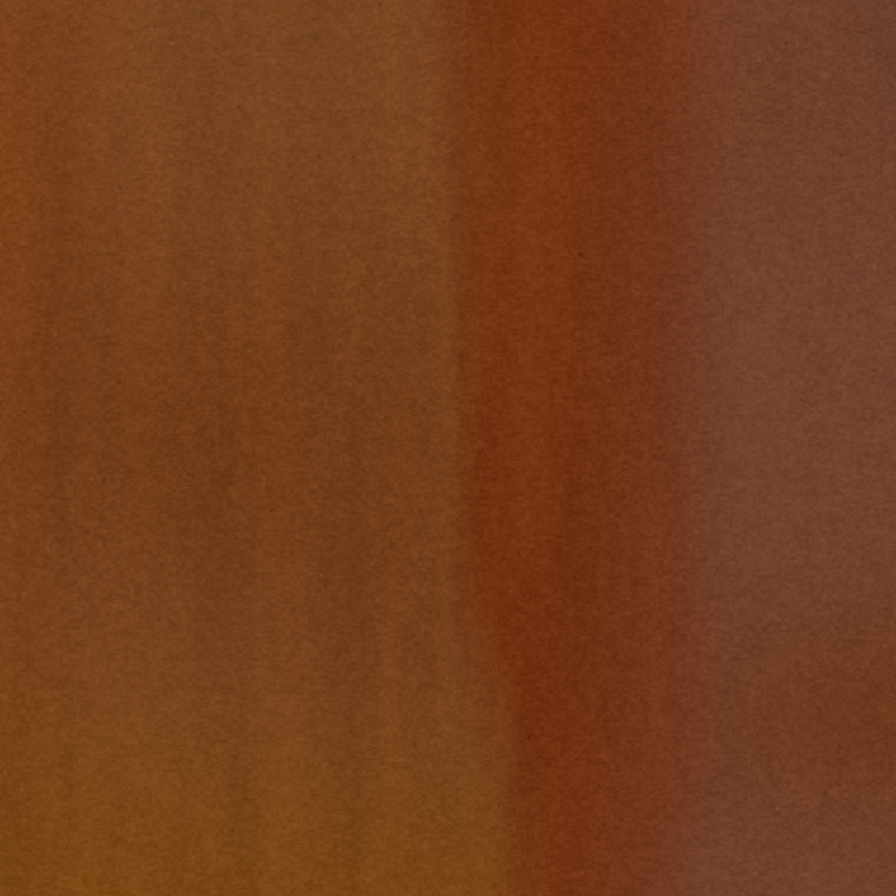
Give the GLSL for this texture, as a WebGL 1 fragment shader.

```glsl
precision highp float;
// Soft vertical bands of ochre, rust and mauve brown with faint streaks and fine grain.
uniform vec2 u_resolution;

const vec3 WALNUT = vec3(0.468, 0.272, 0.130);
const vec3 UMBER  = vec3(0.435, 0.228, 0.085);
const vec3 OCHRE  = vec3(0.492, 0.277, 0.068);
const vec3 AMBER  = vec3(0.480, 0.238, 0.085);
const vec3 RUST   = vec3(0.443, 0.188, 0.060);
const vec3 WINE   = vec3(0.440, 0.212, 0.118);
const vec3 MAUVE  = vec3(0.447, 0.261, 0.182);
const vec3 SIENNA = vec3(0.430, 0.215, 0.105);

float hash(vec2 cell) {
  vec3 p = fract(vec3(cell.xyx) * 0.1031);
  p += dot(p, p.yzx + 33.33);
  return fract((p.x + p.y) * p.z);
}

// Smooth value noise, centred on zero.
float noise(vec2 p) {
  vec2 cell = floor(p);
  vec2 f = fract(p);
  f = f * f * (3.0 - 2.0 * f);
  float low = mix(hash(cell), hash(cell + vec2(1.0, 0.0)), f.x);
  float high = mix(hash(cell + vec2(0.0, 1.0)), hash(cell + 1.0), f.x);
  return mix(low, high, f.y) - 0.5;
}

// Soft elliptical patch: one at the centre, fading outwards.
float patchMask(vec2 uv, vec2 centre, vec2 radius) {
  vec2 d = (uv - centre) / radius;
  return exp(-dot(d, d));
}

// Long vertical fibres at four widths.
float streaks(vec2 uv) {
  float sum = 0.0;
  float width = 13.0;
  float weight = 0.5;
  for (int i = 0; i < 4; i++) {
    sum += weight * noise(vec2(uv.x * width, uv.y * width * 0.11) + float(i) * 17.3);
    width *= 1.9;
    weight *= 0.82;
  }
  return sum;
}

// Fine grain, a little wider than tall.
float grain(vec2 uv) {
  return 0.65 * noise(uv * vec2(190.0, 250.0))
       + 0.75 * noise(uv * vec2(340.0, 420.0) + 41.7)
       + 0.30 * noise(uv * vec2(80.0, 120.0) + 83.1);
}

// Rare light (positive) and dark (negative) dots scattered in cells.
float specks(vec2 uv, float cells, float rarity) {
  vec2 cell = floor(uv * cells);
  vec2 centre = 0.25 + 0.5 * vec2(hash(cell + 7.1), hash(cell + 19.7));
  float dotShape = 1.0 - smoothstep(0.04, 0.20, length(fract(uv * cells) - centre));
  float polarity = hash(cell + 53.0) < 0.5 ? -1.0 : 1.0;
  return dotShape * polarity * step(rarity, hash(cell + 31.3));
}

// Brown field on the left, with its warmer and darker patches.
vec3 leftField(vec2 uv) {
  vec3 color = mix(WALNUT, UMBER, 0.90 * patchMask(uv, vec2(0.24, 0.51), vec2(0.20, 0.22)));
  color = mix(color, UMBER, 0.65 * patchMask(uv, vec2(0.46, 0.44), vec2(0.14, 0.32)));
  color = mix(color, AMBER, 0.75 * patchMask(uv, vec2(0.0, 0.75), vec2(0.11, 0.38)));
  color = mix(color, UMBER, 0.60 * patchMask(uv, vec2(0.0, 0.54), vec2(0.07, 0.16)));
  color = mix(color, AMBER, 0.50 * patchMask(uv, vec2(0.0, 0.22), vec2(0.07, 0.12)));
  return mix(color, OCHRE, 0.80 * (1.0 - smoothstep(0.0, 0.36, uv.y + 0.15 * uv.x)));
}

// Mauve field on the right, with a warm shadow low down.
vec3 rightField(vec2 uv) {
  float shadow = patchMask(uv, vec2(1.0, 0.20), vec2(0.25, 0.12));
  vec3 color = mix(MAUVE, SIENNA, 0.85 * shadow);
  color = mix(color, SIENNA, 0.35 * patchMask(uv, vec2(0.85, 0.88), vec2(0.10, 0.14)));
  return color * (1.0 - 0.07 * patchMask(uv, vec2(1.0, 1.0), vec2(0.06, 0.15)));
}

void main() {
  vec2 uv = gl_FragCoord.xy / u_resolution;
  float fibre = streaks(uv);

  // The left band edge drifts right near the bottom and fades out at both ends.
  float drift = 0.065 * (1.0 - smoothstep(0.08, 0.38, uv.y));
  float softness = 0.030 + 0.045 * smoothstep(0.60, 1.0, uv.y) + 0.45 * drift;
  float edge = 0.512 + drift + 0.045 * fibre;
  float intoRust = smoothstep(edge - softness, edge + softness, uv.x);

  // The right edge passes through a wide, dull wine seam.
  float seam = 0.755 - 0.03 * (1.0 - smoothstep(0.0, 0.18, uv.y)) + 0.035 * fibre;
  float intoWine = smoothstep(seam - 0.16, seam + 0.01, uv.x);
  float intoMauve = smoothstep(seam - 0.03, seam + 0.075, uv.x);

  vec3 rust = mix(RUST, AMBER, 0.45 * patchMask(uv, vec2(0.57, 0.80), vec2(0.09, 0.25)));
  rust = mix(rust, AMBER, 0.30 * patchMask(uv, vec2(0.60, 0.46), vec2(0.025, 0.14)));
  rust *= 1.0 - 0.06 * patchMask(uv, vec2(0.635, 0.42), vec2(0.022, 0.20));
  vec3 color = mix(leftField(uv), rust, intoRust);
  color = mix(color, WINE, 0.85 * intoWine);
  color = mix(color, rightField(uv), intoMauve);

  // Surface texture.
  color *= 1.0 + 0.12 * fibre * (1.0 - 0.6 * intoMauve);
  color += 0.054 * grain(uv) * vec3(1.0, 0.85, 0.72);
  color += 0.045 * specks(uv, 55.0, 0.965) * vec3(1.0, 0.8, 0.6);
  gl_FragColor = vec4(clamp(color, 0.0, 1.0), 1.0);
}
```
